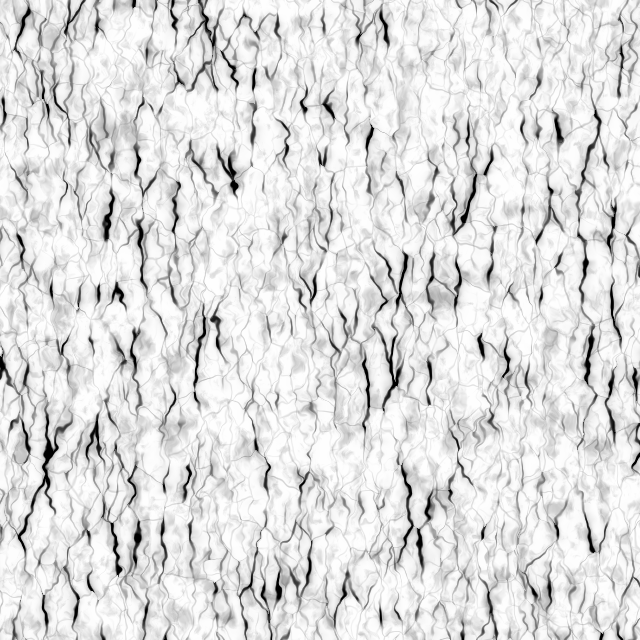
Write a WebGL 1 fragment shader that draws this texture map.

```glsl
precision highp float;

// Bark cavity map: white upright plates parted by dark, broken vertical cracks.
// Two warped, stretched Voronoi layers give the deep cracks and the hairlines;
// stretched value noise adds the soft grey hollows and the faint grain.

uniform vec2 u_resolution;

float hash(vec2 p) {
  vec3 q = fract(p.xyx * 0.1031);
  q += dot(q, q.yzx + 33.33);
  return fract((q.x + q.y) * q.z);
}

vec2 hash2(vec2 p) {
  return vec2(hash(p + 3.7), hash(p + 71.3));
}

float noise(vec2 p) {
  vec2 i = floor(p), f = fract(p);
  f = f * f * (3.0 - 2.0 * f);
  return mix(mix(hash(i), hash(i + vec2(1.0, 0.0)), f.x),
             mix(hash(i + vec2(0.0, 1.0)), hash(i + 1.0), f.x), f.y);
}

float fbm(vec2 p) {
  float sum = 0.0, amp = 0.533;
  for (int i = 0; i < 4; i++) {
    sum += amp * noise(p);
    p = p * 2.03 + 17.1;
    amp *= 0.5;
  }
  return sum;
}

// Bends straight cell borders into jagged cracks
vec2 warp(vec2 p) {
  vec2 broad = vec2(noise(p * vec2(14.0, 10.0)), noise(p * 14.0 + 40.0)) - 0.5;
  vec2 mid = vec2(noise(p * vec2(34.0, 44.0) + 9.0), noise(p * 40.0 + 63.0)) - 0.5;
  vec2 fine = vec2(noise(p * 100.0 + 5.0), noise(p * 100.0 + 81.0)) - 0.5;
  return p + 0.010 * broad + 0.010 * mid + 0.007 * fine;
}

// Darkness of the cell borders: steep ones open wide, level ones stay thin
float cracks(vec2 p, vec2 cells, float openness, float hairline, float width) {
  vec2 g = p * cells, home = floor(g), f = g - home;
  vec2 nearCell = vec2(0.0), nearPoint = vec2(0.0);
  float best = 100.0;
  for (int y = -1; y <= 1; y++) {
    for (int x = -1; x <= 1; x++) {
      vec2 c = vec2(x, y);
      vec2 r = c + hash2(home + c) - f;
      if (dot(r, r) < best) {
        best = dot(r, r);
        nearCell = c;
        nearPoint = r;
      }
    }
  }

  float along = noise(p * vec2(25.0, 24.0) + cells) + 0.35 * (noise(p * 75.0) - 0.5);
  float ink = 0.0;
  for (int y = -2; y <= 2; y++) {
    for (int x = -2; x <= 2; x++) {
      vec2 c = nearCell + vec2(x, y);
      vec2 r = c + hash2(home + c) - f;
      vec2 gap = r - nearPoint;
      if (dot(gap, gap) > 0.0001) {
        // Border distance and normal, taken back to canvas units
        vec2 n = normalize(gap) * cells;
        float d = dot(0.5 * (nearPoint + r), normalize(gap)) / length(n);
        float steep = smoothstep(0.6, 1.0, abs(n.x) / length(n));
        float chance = hash(2.0 * home + nearCell + c + cells);
        float open = steep * smoothstep(0.38, 0.82, mix(along, chance, 0.3));
        float depth = hairline * (0.4 + along) + openness * open;
        float core = 1.0 - smoothstep(0.3 * width * open, width * open + 0.0023, d);
        float halo = 0.4 * open * exp(-d / 0.005);
        ink = max(ink, depth * max(core, halo));
      }
    }
  }
  return clamp(ink, 0.0, 1.0);
}

void main() {
  vec2 p = gl_FragCoord.xy / u_resolution + 2.0;
  vec2 w = warp(p);

  float deep = cracks(w, vec2(27.0, 11.0), 0.93, 0.17, 0.0026);
  float thin = cracks(w + 5.0, vec2(43.0, 22.0), 0.34, 0.13, 0.0014);
  thin *= smoothstep(0.25, 0.6, fbm(p * vec2(26.0, 18.0) + 30.0));

  // Soft hollows and grain on the plates
  float hollow = smoothstep(0.54, 0.86, fbm(w * vec2(56.0, 30.0) + 50.0));
  float grain = smoothstep(0.5, 0.85, fbm(w * vec2(100.0, 75.0)));

  float shade = 0.995 * (1.0 - deep) * (1.0 - thin);
  shade *= (1.0 - 0.2 * hollow) * (1.0 - 0.13 * grain);
  gl_FragColor = vec4(vec3(shade), 1.0);
}
```
